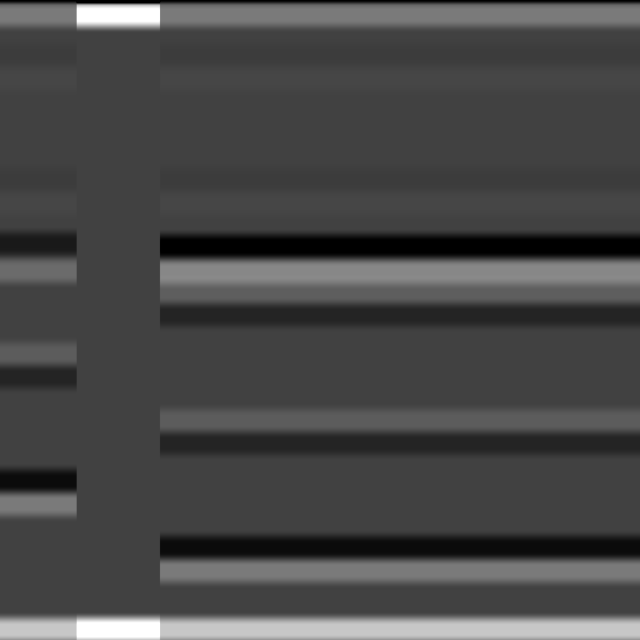
Reproduce this texture map procedurally as a Shadertoy shader.

```glsl
// Layout, in canvas units measured from the left and the top
const float STRIP_LEFT = 0.1198;
const float STRIP_RIGHT = 0.25;
const float LEFT_SHIFT = 0.104;
const float TOP_RIM = 0.0234;
const float BOTTOM_RIM = 0.984;

// Band profile and tone
const float BAND_CORE = 0.007;
const float BAND_REACH = 0.028;
const float BASE_GREY = 0.255;

// Soft bar with a flat core
float band(float y, float center) {
    return 1.0 - smoothstep(BAND_CORE, BAND_REACH, abs(y - center));
}

// Rims along the top and bottom edges
float rims(float y, float topGain, float bottomGain) {
    float topRim = topGain * band(y, TOP_RIM);
    float edgeShade = -topGain * 1.4 * (1.0 - smoothstep(0.0, 0.009, y));
    return topRim + edgeShade + bottomGain * band(y, BOTTOM_RIM);
}

// Faint ripples in the upper panel
float ripples(float y) {
    return 0.018 * (band(y, 0.124) - band(y, 0.085))
         + 0.018 * (band(y, 0.319) - band(y, 0.280));
}

// Raised ledge above a groove, then a groove above a ledge
float seams(float y) {
    float upper = 0.105 * band(y, 0.6575) - 0.115 * band(y, 0.6927);
    float lower = -0.21 * band(y, 0.8555) + 0.225 * band(y, 0.892);
    return upper + lower;
}

float leftPanel(float y) {
    float ridge = -0.155 * band(y, 0.381) + 0.165 * band(y, 0.4235);
    return rims(y, 0.225, 0.525) + ripples(y) + ridge + seams(y + LEFT_SHIFT);
}

float rightPanel(float y) {
    float ridge = -0.265 * band(y, 0.385) + 0.275 * band(y, 0.4245)
                + 0.115 * band(y, 0.457) - 0.115 * band(y, 0.492);
    return rims(y, 0.225, 0.525) + ripples(y) + ridge + seams(y);
}

void mainImage(out vec4 fragColor, in vec2 fragCoord) {
    vec2 uv = fragCoord / iResolution.xy;
    float depth = 1.0 - uv.y;
    float edge = 0.75 / iResolution.x;

    // Join the two panels across the plain bright-ended strip
    float pastLeft = smoothstep(-edge, edge, uv.x - STRIP_LEFT);
    float pastRight = smoothstep(-edge, edge, uv.x - STRIP_RIGHT);
    float relief = mix(leftPanel(depth), rims(depth, 0.78, 0.82), pastLeft);
    relief = mix(relief, rightPanel(depth), pastRight);

    fragColor = vec4(vec3(clamp(BASE_GREY + relief, 0.0, 1.0)), 1.0);
}
```
